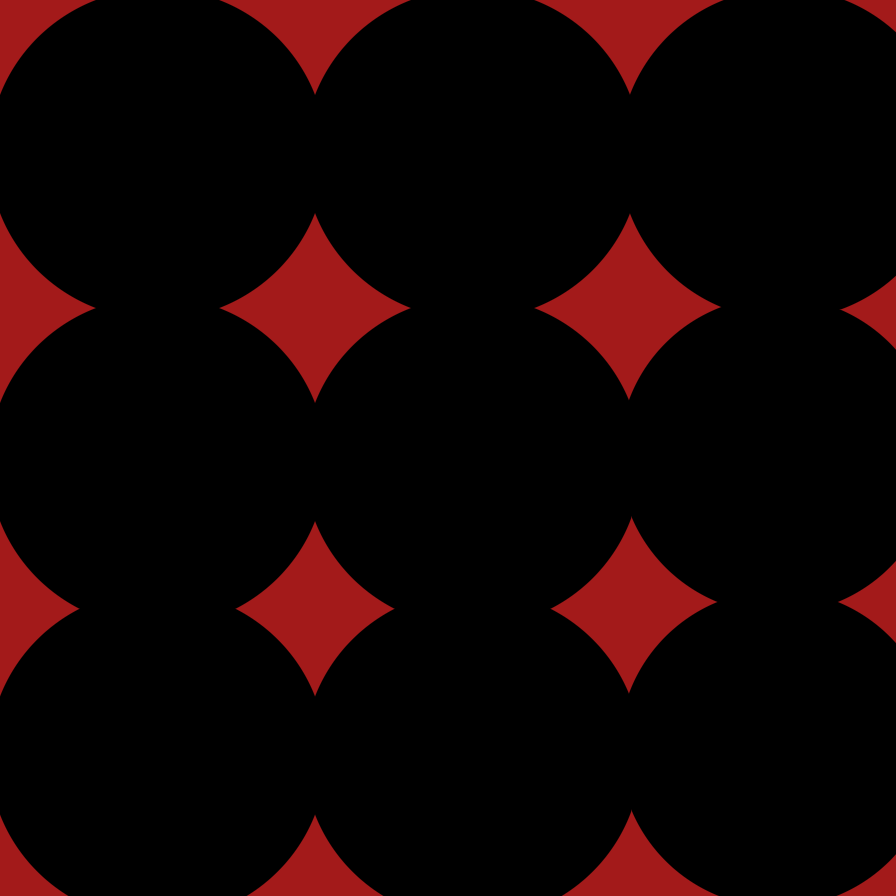
A WebGL 2 fragment shader for this pattern:

```glsl
#version 300 es
precision highp float;
// Three by three overlapping black discs on red, leaving four-pointed stars.
// Each disc is an ellipse distance; the union is their minimum. The last
// column holds smaller, shifted discs, and the last row sits a little closer.

uniform vec2 u_resolution;
out vec4 fragColor;

const vec3 GROUND_RED = vec3(0.638, 0.102, 0.102);
const vec3 DISC_BLACK = vec3(0.0);

const int COLUMNS = 3;
const int ROWS = 3;                                // counted from the top
const vec2 FIRST_CENTER = vec2(0.1758, 0.8281);
const vec2 PITCH = vec2(0.3516, 0.3438);
const vec2 DISC_RADII = vec2(0.1882, 0.1847);
const float LAST_ROW_LIFT = 0.0163;

// Irregular last column: its top disc, then the discs below it
const vec2 EDGE_TOP_SHIFT = vec2(-0.0039, 0.0);
const vec2 EDGE_TOP_RADII = vec2(0.1843, 0.1847);
const vec2 EDGE_LOW_SHIFT = vec2(-0.0111, 0.0076);
const vec2 EDGE_LOW_RADII = vec2(0.1770);

// Approximate signed distance, accurate for nearly round ellipses
float ellipseDistance(vec2 p, vec2 radii) {
    return (length(p / radii) - 1.0) * min(radii.x, radii.y);
}

float discDistance(vec2 uv, int column, int row) {
    vec2 center = FIRST_CENTER + PITCH * vec2(float(column), -float(row));
    vec2 radii = DISC_RADII;
    if (row == ROWS - 1) center.y += LAST_ROW_LIFT;
    if (column == COLUMNS - 1) {
        center += row == 0 ? EDGE_TOP_SHIFT : EDGE_LOW_SHIFT;
        radii = row == 0 ? EDGE_TOP_RADII : EDGE_LOW_RADII;
    }
    return ellipseDistance(uv - center, radii);
}

void main() {
    vec2 uv = gl_FragCoord.xy / u_resolution;
    float pixel = 1.0 / min(u_resolution.x, u_resolution.y);

    // Union of all discs
    float d = 1.0;
    for (int row = 0; row < ROWS; row++) {
        for (int column = 0; column < COLUMNS; column++) {
            d = min(d, discDistance(uv, column, row));
        }
    }

    // Edge smoothed over about one pixel
    float ground = smoothstep(-0.7 * pixel, 0.7 * pixel, d);
    fragColor = vec4(mix(DISC_BLACK, GROUND_RED, ground), 1.0);
}
```
